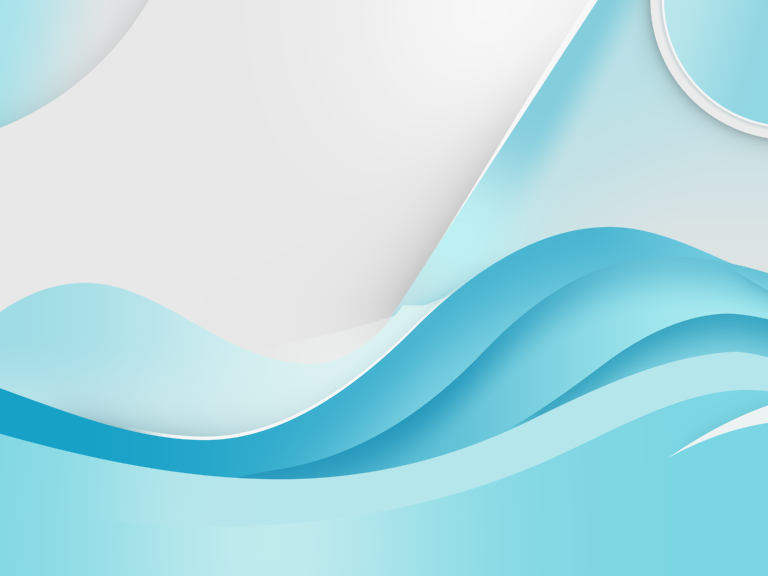
Give the GLSL for this background, as a WebGL 1 fragment shader.

```glsl
precision mediump float;
uniform vec2 u_resolution;

// Antialiased coverage of a signed distance, positive inside
float cover(float d) {
  return clamp(d * u_resolution.y * 0.8 + 0.5, 0.0, 1.0);
}

// Cubic Hermite span; each knot holds x, height and slope
float span(float x, vec3 a, vec3 b) {
  float w = b.x - a.x;
  float t = clamp((x - a.x) / w, 0.0, 1.0);
  float s = 1.0 - t;
  return s * s * ((1.0 + 2.0 * t) * a.y + t * w * a.z)
       + t * t * ((1.0 + 2.0 * s) * b.y - s * w * b.z);
}

float wave(float x, vec3 a, vec3 b, vec3 c, vec3 d, vec3 e) {
  if (x < b.x) return span(x, a, b);
  if (x < c.x) return span(x, b, c);
  if (x < d.x) return span(x, c, d);
  return span(x, d, e);
}

float glow(vec2 p, vec2 center, vec2 size) {
  vec2 q = (p - center) / size;
  return exp(-dot(q, q));
}

void main() {
  vec2 p = gl_FragCoord.xy / u_resolution * vec2(4.0 / 3.0, 1.0);
  float x = p.x;
  float y = p.y;

  // Hazy backdrop on the right, shaded along the diagonal
  float diagonal = (x - 0.684 - (y - 0.458) * 0.653) * 0.837;
  vec3 color = mix(vec3(0.87, 0.89, 0.89), vec3(0.73, 0.88, 0.905), smoothstep(0.5, 0.95, y));
  color = mix(color, vec3(0.72, 0.88, 0.90), 0.6 * smoothstep(0.35, 0.05, diagonal));
  float fold = smoothstep(0.105, 0.035, diagonal + 0.09 * (y - 0.75));
  color = mix(color, vec3(0.48, 0.79, 0.86), 0.85 * fold * smoothstep(0.55, 0.8, y));
  color = mix(color, vec3(0.74, 0.95, 0.96), 0.9 * glow(p, vec2(0.80, 0.59), vec2(0.11, 0.13)));

  // Ringed disc in the upper right corner
  float disc = length(p - vec2(1.372, 1.0));
  color *= 1.0 - 0.22 * exp(-max(disc - 0.243, 0.0) / 0.012);
  vec3 ring = mix(vec3(0.92), vec3(0.76, 0.81, 0.82), smoothstep(0.232, 0.220, disc));
  color = mix(color, ring, cover(0.243 - disc));
  vec3 discColor = mix(vec3(0.72, 0.90, 0.92), vec3(0.57, 0.84, 0.89),
                       smoothstep(1.17, 1.36, x + 0.3 * (1.0 - y)));
  color = mix(color, vec3(0.96), cover(0.223 - disc));
  color = mix(color, discColor, cover(0.219 - disc));

  // Large pale sheet with a lit diagonal rim
  vec3 sheet = vec3(0.908) + 0.06 * glow(p, vec2(0.86, 0.98), vec2(0.26, 0.28));
  sheet -= 0.13 * exp(min(diagonal, 0.0) / 0.045) * smoothstep(0.35, 0.5, y) * smoothstep(1.05, 0.7, y);
  float rim = 0.012 * smoothstep(0.5, 1.0, y);
  sheet = mix(sheet, vec3(0.97), cover(diagonal + rim) * smoothstep(0.5, 0.65, y));

  // Tinted round corner on the sheet
  float corner = 0.518 - length(p - vec2(-0.19, 1.26));
  vec3 cornerColor = mix(vec3(0.66, 0.89, 0.92), vec3(0.89, 0.90, 0.90),
                         smoothstep(0.0, 0.21, x + 0.25 * (1.0 - y)));
  cornerColor -= 0.07 * exp(-max(corner, 0.0) / 0.025);
  sheet = mix(sheet, cornerColor, cover(corner));
  color = mix(color, sheet, cover(-diagonal));

  // Thin veil crossing the foot of the diagonal
  float t = x - 0.434;
  float veil = 0.392 + 0.15 * t + 0.36 * t * t - y;
  float veilFade = smoothstep(0.43, 0.6, x) * smoothstep(0.9, 0.8, x);
  color = mix(color, vec3(0.95, 0.97, 0.97), 0.4 * cover(veil) * veilFade);
  color = mix(color, vec3(0.56, 0.84, 0.88),
              0.55 * cover(-veil) * exp(-abs(veil) / 0.015) * cover(diagonal) * veilFade);

  // Main wave, needed first for the shadow it casts
  float band = wave(x, vec3(0.0, 0.326, -0.36), vec3(0.356, 0.236, 0.0), vec3(0.72, 0.43, 1.0),
                    vec3(1.059, 0.606, 0.0), vec3(1.333, 0.515, -0.4)) - y;

  // Translucent wave on the left
  float mist = wave(x, vec3(0.0, 0.458, 0.7), vec3(0.148, 0.509, 0.0), vec3(0.33, 0.443, -0.58),
                    vec3(0.538, 0.368, 0.0), vec3(0.70, 0.47, 1.3)) - y;
  vec3 mistColor = mix(vec3(0.61, 0.86, 0.90), vec3(0.86, 0.95, 0.95), smoothstep(0.0, 0.58, x));
  mistColor = mix(mistColor, vec3(0.84, 0.93, 0.94), 0.5 * smoothstep(0.42, 0.27, y));
  color = mix(color, mistColor, cover(mist) * 0.95);
  float gap = max(-band, 0.0);
  float shade = 0.38 * exp(-gap / 0.025) * smoothstep(0.04, 0.2, x) * smoothstep(0.6, 0.3, x)
              + 0.16 * exp(-gap / 0.014) * smoothstep(0.4, 0.6, x) * smoothstep(0.95, 0.75, x);
  color = mix(color, vec3(0.36, 0.55, 0.59), shade);
  float lit = smoothstep(0.2, 0.32, x) * smoothstep(0.84, 0.68, x);
  color = mix(color, vec3(0.97), cover(band + 0.006) * lit);

  // Deep blue band
  vec3 bandColor = mix(vec3(0.09, 0.63, 0.78), vec3(0.29, 0.71, 0.82), smoothstep(0.1, 0.8, x));
  bandColor = mix(bandColor, vec3(0.47, 0.81, 0.88), smoothstep(0.0, 0.17, band) * smoothstep(0.35, 0.75, x));
  bandColor = mix(bandColor, vec3(0.43, 0.79, 0.87), smoothstep(1.0, 1.25, x));
  color = mix(color, bandColor, cover(band));

  // Second band, shaded below its upper edge
  float second = wave(x, vec3(0.3, 0.15, 0.1), vec3(0.477, 0.184, 0.15), vec3(0.84, 0.39, 1.05),
                      vec3(1.16, 0.555, 0.0), vec3(1.333, 0.526, -0.3)) - y;
  vec3 secondColor = mix(vec3(0.35, 0.74, 0.83), vec3(0.66, 0.92, 0.94), smoothstep(0.65, 1.28, x));
  vec3 secondShade = mix(vec3(0.15, 0.60, 0.74), vec3(0.40, 0.76, 0.84), smoothstep(0.7, 1.2, x));
  secondColor = mix(secondShade, secondColor, smoothstep(-0.01, 0.10, second));
  float tip = 0.545 - 0.6 * (x - 1.25) - y;
  secondColor = mix(secondColor, vec3(0.32, 0.68, 0.77),
                    0.6 * cover(tip) * exp(-max(tip, 0.0) / 0.012) * smoothstep(1.24, 1.31, x));
  color = mix(color, secondColor, cover(second));

  // Third band
  float third = wave(x, vec3(0.7, 0.15, 0.4), vec3(0.885, 0.257, 0.55), vec3(1.05, 0.369, 0.75),
                     vec3(1.25, 0.455, 0.08), vec3(1.333, 0.446, -0.2)) - y;
  vec3 thirdColor = mix(vec3(0.22, 0.65, 0.76), vec3(0.50, 0.82, 0.88), smoothstep(-0.01, 0.085, third));
  color = mix(color, thirdColor, cover(third) * smoothstep(0.86, 0.95, x));

  // Pale ribbon above the foreground
  float ribbon = wave(x, vec3(0.0, 0.247, -0.28), vec3(0.486, 0.168, 0.0), vec3(0.92, 0.27, 0.49),
                      vec3(1.27, 0.389, 0.06), vec3(1.333, 0.38, -0.2)) - y;
  float center = glow(p, vec2(0.47, 0.06), vec2(0.32, 0.5));
  vec3 foreground = mix(vec3(0.49, 0.84, 0.89), vec3(0.75, 0.92, 0.93), center);
  vec3 ribbonColor = mix(foreground, vec3(0.71, 0.90, 0.92), smoothstep(0.1, 0.5, x));
  color = mix(color, ribbonColor, cover(ribbon));

  float front = wave(x, vec3(0.0, 0.13, -0.2), vec3(0.34, 0.085, 0.0), vec3(0.98, 0.214, 0.47),
                     vec3(1.29, 0.323, 0.03), vec3(1.333, 0.321, -0.08)) - y;
  color = mix(color, foreground, cover(front));

  // White sliver on the right
  float s = max(x - 1.16, 0.0);
  float upper = 0.205 + 0.7 * s - s * s - y;
  float lower = 0.205 + 0.55 * s - 1.15 * s * s - y;
  float along = smoothstep(0.0, 0.05, s);
  color = mix(color, vec3(0.38, 0.72, 0.79), 0.35 * along * exp(-max(-upper, 0.0) / 0.015) * cover(front));
  color = mix(color, vec3(0.93, 0.95, 0.95), cover(upper) * step(0.001, s));
  color = mix(color, vec3(0.48, 0.84, 0.89), cover(lower) * step(0.001, s));

  gl_FragColor = vec4(color, 1.0);
}
```
